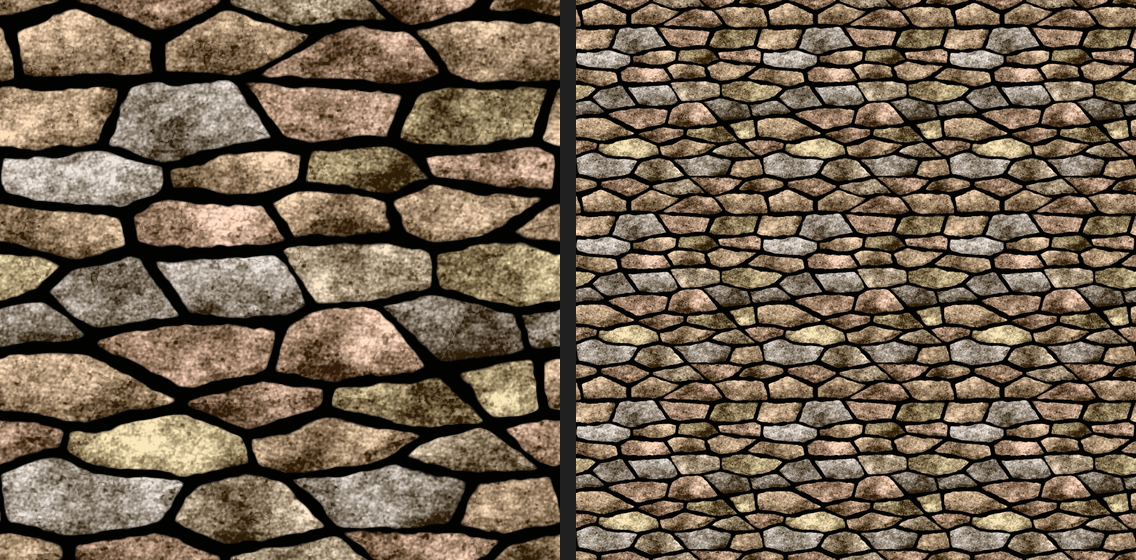
Left: one tile. Right: repeated 3 by 3.
Write a WebGL 2 fragment shader that draws this texture.

```glsl
#version 300 es
precision highp float;

uniform vec2 u_resolution;
out vec4 outColor;

const vec2 GRID = vec2(4.0, 10.0);       // stones across and up, rows must be even
const vec2 JITTER = vec2(0.70, 0.60);
const float SIZE_SPREAD = 0.32;
const float GAP = 0.0092;                // half width of the joints
const float GAP_SPREAD = 0.007;
const float CORNER = 0.0032;             // rounding of the corners
const vec2 WARP = vec2(0.030, 0.024);
const float CHIP = 0.008;
const float MOTTLE = 1.75;
const float GRAIN = 0.40;
const float RELIEF = 1.5;
const vec3 JOINT = vec3(0.008, 0.007, 0.004);
const vec3 SHADE = vec3(0.25, 0.185, 0.10);
const vec3 LIGHT = vec3(0.95, 0.875, 0.785);
const mat2 TURN = mat2(2.0, 1.0, -1.0, 2.0); // whole numbers keep the wrap
const vec3 TINTS[5] = vec3[5](
    vec3(1.00, 1.00, 0.98),              // tan
    vec3(1.04, 0.96, 0.94),              // pink
    vec3(0.95, 0.99, 1.06),              // grey
    vec3(1.00, 1.00, 0.89),              // olive
    vec3(1.01, 0.96, 0.90));             // brown

float hash(vec2 p) {
    return fract(sin(dot(p, vec2(127.1, 311.7))) * 43758.5453);
}

vec2 hash2(vec2 p) {
    return vec2(hash(p), hash(p + 57.3));
}

// Whole-number wrap, safe against rounding in the division
vec2 wrap(vec2 i, vec2 period) {
    return floor(mod(i + 0.5, period));
}

// Value noise that wraps on the unit square
float noise(vec2 uv, float period) {
    vec2 p = uv * period, i = floor(p), f = fract(p);
    f = f * f * (3.0 - 2.0 * f);
    vec2 a = wrap(i, vec2(period)), b = wrap(i + 1.0, vec2(period));
    return mix(mix(hash(a), hash(vec2(b.x, a.y)), f.x),
               mix(hash(vec2(a.x, b.y)), hash(b), f.x), f.y);
}

float fbm(vec2 uv) {
    float sum = 0.0, total = 0.0, amp = 1.0;
    for (int i = 0; i < 5; i++) {
        sum += amp * noise(uv, 9.0);
        total += amp;
        amp *= 0.78;
        uv = TURN * uv + 0.137;
    }
    return sum / total;
}

// Staggered, jittered centre of a stone
vec2 site(vec2 cell) {
    vec2 id = wrap(cell, GRID);
    float stagger = 0.5 * mod(id.y, 2.0) - 0.25;
    return cell + 0.5 + vec2(stagger, 0.0) + JITTER * (hash2(id) - 0.5);
}

// Squared distance to a centre, eased for larger stones
float power(vec2 p, vec2 cell) {
    vec2 v = p - site(cell);
    return dot(v, v) - SIZE_SPREAD * (hash(wrap(cell, GRID) + 13.7) - 0.5);
}

void main() {
    vec2 uv = gl_FragCoord.xy / u_resolution;
    float pixel = 1.0 / min(u_resolution.x, u_resolution.y);
    vec2 bend = vec2(noise(uv + 0.11, 7.0), noise(uv + 0.37, 9.0)) - 0.5;
    vec2 p = (uv + WARP * bend) * GRID + vec2(0.0, 0.5);

    // Owning stone
    vec2 base = floor(p), owner = base;
    float nearest = 1e5;
    for (int k = 0; k < 25; k++) {
        vec2 cell = base + vec2(k % 5 - 2, k / 5 - 2);
        float d = power(p, cell);
        if (d < nearest) { nearest = d; owner = cell; }
    }

    // Rounded distance to the outline and direction of the closest side
    float sum = 0.0, side = 1e5;
    vec2 normal = vec2(0.0, 1.0);
    for (int k = 0; k < 25; k++) {
        vec2 cell = base + vec2(k % 5 - 2, k / 5 - 2);
        if (cell == owner) continue;
        vec2 across = (site(cell) - site(owner)) * GRID;
        float d = 0.5 * (power(p, cell) - nearest) / length(across);
        sum += exp(-d / CORNER);
        if (d < side) { side = d; normal = normalize(across); }
    }
    vec2 id = wrap(owner, GRID);
    float edge = -CORNER * log(max(sum, 1e-30)) - GAP - GAP_SPREAD * (hash(id + 3.1) - 0.5);
    edge += CHIP * (noise(uv + 0.23, 24.0) - 0.5) + 0.5 * CHIP * (noise(uv + 0.07, 67.0) - 0.5);

    // Mottled, grainy surface lit from above
    vec2 suv = uv + hash2(id + 21.0);
    vec2 turned = TURN * suv;
    float body = fbm(suv);
    float relief = body - fbm(suv + vec2(-0.0015, 0.003));
    float tone = 0.59 + 0.26 * (hash(id + 8.3) - 0.5);
    tone += MOTTLE * (body - 0.5) + RELIEF * relief;
    tone += GRAIN * (noise(turned, 115.0) - 0.5);
    float pits = noise(turned + 0.41, 61.0) * noise(suv, 83.0);
    tone -= 0.35 * smoothstep(0.42, 0.75, pits);

    // Chiselled faces: one split across the stone and a bevel along the sides
    vec2 local = (p - site(owner)) / GRID;
    float angle = 6.2832 * hash(id + 5.9);
    float rough = 0.05 * (noise(suv, 14.0) - 0.5) + 0.012 * (noise(turned, 27.0) - 0.5);
    float split = dot(local, vec2(cos(angle), sin(angle))) - 0.02 + rough;
    tone += 0.13 * (smoothstep(-0.002, 0.002, split) - 0.5) * sign(sin(angle));
    float bevelWidth = 0.003 + 0.030 * noise(suv + 0.2, 11.0) + 0.3 * rough;
    float bevel = 1.0 - smoothstep(-0.002, 0.002, edge - bevelWidth);
    tone += bevel * (normal.y < 0.0 ? 0.18 * normal.y : 0.05 * normal.y);

    // Broken hairline cracks
    float crack = abs(noise(suv, 12.0) + 0.4 * noise(turned, 21.0) + 0.2 * noise(turned, 53.0) - 0.8);
    float broken = smoothstep(0.45, 0.7, noise(suv + 0.6, 19.0));
    tone -= 0.20 * broken * (1.0 - smoothstep(0.0, 0.03, crack));

    vec3 stone = mix(SHADE, LIGHT, clamp(tone, -0.1, 1.05));
    stone *= TINTS[int(4.999 * hash(id + 31.7))];
    stone *= mix(0.75, 1.0, smoothstep(0.0, 0.004, edge));

    float cover = smoothstep(-pixel, pixel, edge);
    outColor = vec4(clamp(mix(JOINT, stone, cover), 0.0, 1.0), 1.0);
}
```
